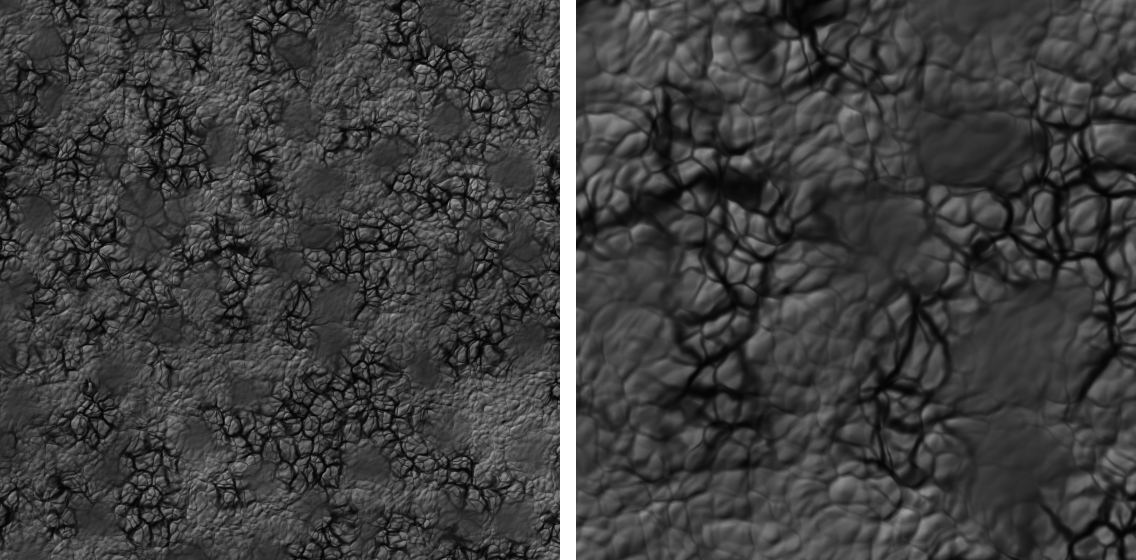
Left, the full canvas; right, a detail of the centre.
Write a WebGL 2 fragment shader that draws this texture.

```glsl
#version 300 es
precision highp float;
// Dark, crumbly rock crust: cracked lumps, fine slanted grains and smooth worn hollows.

uniform vec2 u_resolution;
out vec4 fragColor;

// Feature counts across the canvas height
const float LUMPS = 31.0;
const float KNOBS = 62.0;
const float GRAINS = 112.0;
const float HOLLOWS = 7.0;
const float REGIONS = 5.0;

// Form
const float WARP = 0.034;          // distortion of the lump outlines
const float GRAIN_ANGLE = 0.75;    // direction of the long side of the grains
const float GRAIN_STRETCH = 1.45;
const vec2 LIGHT_STEP = vec2(-0.0018, 0.0024);

// Tone
const float ROCK_TONE = 0.335;
const float HOLLOW_TONE = 0.225;
const float RELIEF_GAIN = 1.35;
const float LUMP_CRACK_DEPTH = 0.85;
const float KNOB_CRACK_DEPTH = 0.5;
const float REGION_CONTRAST = 0.55;
const uint HASH_MUL = 1664525u;

vec2 hash2(vec2 cell) {
    uvec2 v = uvec2(ivec2(cell) + 4096) * HASH_MUL + 10139u;
    for (int i = 0; i < 2; i++) {
        v.x += v.y * HASH_MUL;
        v.y += v.x * HASH_MUL;
        v ^= v >> 16u;
    }
    return vec2(v >> 8u) / 16777216.0;
}

float valueNoise(vec2 p) {
    vec2 i = floor(p), f = fract(p);
    f = f * f * (3.0 - 2.0 * f);
    float low = mix(hash2(i).x, hash2(i + vec2(1, 0)).x, f.x);
    float high = mix(hash2(i + vec2(0, 1)).x, hash2(i + vec2(1, 1)).x, f.x);
    return mix(low, high, f.y);
}

float layeredNoise(vec2 p) {
    float sum = 0.0, weight = 0.53;
    for (int i = 0; i < 4; i++) {
        sum += weight * valueNoise(p);
        p = mat2(1.6, 1.2, -1.2, 1.6) * p + 13.7;
        weight *= 0.5;
    }
    return sum;
}

// Distances to the nearest and the second nearest cell point
vec2 cellular(vec2 p) {
    vec2 i = floor(p), f = fract(p);
    vec2 nearest = vec2(8.0);
    for (int y = -1; y <= 1; y++) {
        for (int x = -1; x <= 1; x++) {
            vec2 offset = vec2(x, y);
            float d = length(offset + hash2(i + offset) - f);
            nearest = d < nearest.x ? vec2(d, nearest.x) : vec2(nearest.x, min(nearest.y, d));
        }
    }
    return nearest;
}

vec2 warp(vec2 p) {
    return p + WARP * (vec2(layeredNoise(p * 22.0), layeredNoise(p * 22.0 + 71.3)) - 0.5);
}

vec2 grainSpace(vec2 p) {
    float c = cos(GRAIN_ANGLE), s = sin(GRAIN_ANGLE);
    return mat2(c, -s, s, c) * p * vec2(1.0 / GRAIN_STRETCH, 1.0);
}

float height(vec2 p) {
    vec2 q = warp(p);
    float lump = cellular(q * LUMPS).x;
    float knob = cellular(q * KNOBS + 31.0).x;
    float grain = cellular(grainSpace(mix(p, q, 0.4)) * GRAINS + 57.0).x;
    return -0.4 * lump * lump - 0.27 * knob * knob - 0.2 * grain;
}

// 1 along cell borders, falling to 0 inside the cells
float crack(vec2 p, float width) {
    vec2 d = cellular(p);
    return 1.0 - smoothstep(0.02, width, d.y - d.x);
}

void main() {
    vec2 p = gl_FragCoord.xy / u_resolution.y;
    vec2 q = warp(p);

    // Relief lit from the upper left
    float relief = height(p) - height(p + LIGHT_STEP);

    // Cracks that open and close along their length
    float openness = smoothstep(0.28, 0.68, layeredNoise(p * 17.0 + 5.0));
    float lumpCrack = crack(q * LUMPS, 0.3) * openness;
    float knobCrack = crack(q * KNOBS + 31.0, 0.32) * mix(0.25, 1.0, openness);
    float cavity = (1.0 - LUMP_CRACK_DEPTH * lumpCrack) * (1.0 - KNOB_CRACK_DEPTH * knobCrack);

    // Broad light and dark regions
    float region = 1.0 + REGION_CONTRAST * (layeredNoise(p * REGIONS + 3.0) - 0.5);
    region += 0.45 * (layeredNoise(p * 26.0 + 40.0) - 0.5);

    // Soft hollows where the relief fades away
    float hollowDist = cellular(mix(p, q, 1.5) * HOLLOWS + 9.0).x;
    float rough = smoothstep(0.06, 0.42, hollowDist + 0.3 * (layeredNoise(p * 12.0) - 0.5));

    float rock = (ROCK_TONE + RELIEF_GAIN * relief) * cavity;
    float worn = HOLLOW_TONE + 0.25 * relief - 0.05 * lumpCrack;
    float tone = mix(worn, rock, rough) * region;
    fragColor = vec4(vec3(clamp(tone, 0.02, 0.75)), 1.0);
}
```
